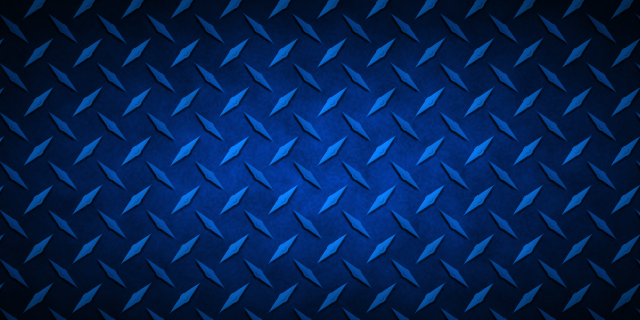
This texture is drawn by a Shadertoy shader. Its source:

```glsl
// Blue diamond tread plate: two interleaved square lattices of raised
// lozenges, leaning right and left, on grimy metal. Each lozenge is a slim
// blade with a small central bump; an elliptical glow lights the plate.

const float PITCH = 0.153;  // lattice spacing in canvas heights

float hash(vec2 p) {
    vec3 q = fract(vec3(p.xyx) * 0.1031);
    q += dot(q, q.yzx + 33.33);
    return fract((q.x + q.y) * q.z);
}

float noise(vec2 p) {
    vec2 i = floor(p), f = fract(p);
    f = f * f * (3.0 - 2.0 * f);
    return mix(mix(hash(i), hash(i + vec2(1, 0)), f.x),
               mix(hash(i + vec2(0, 1)), hash(i + vec2(1, 1)), f.x), f.y);
}

float fbm(vec2 p) {
    float sum = 0.0, amp = 0.5;
    for (int i = 0; i < 5; i++) {
        sum += amp * noise(p);
        p = mat2(1.6, 1.2, -1.2, 1.6) * p + 7.3;
        amp *= 0.5;
    }
    return sum;
}

// Signed distance, in pitches, to a slightly convex lozenge lying along x
float lozenge(vec2 p, float width) {
    float t = abs(p.x) / 0.43;
    float halfWidth = width * (1.0 - t) * (1.0 + 0.3 * min(t, 1.0))
                    + 0.012 * smoothstep(0.18, 0.09, t);
    return (abs(p.y) - halfWidth) * 0.98;
}

// Lays one lattice of lozenges over the plate; lean is +1 or -1
vec3 addLozenges(vec3 plate, vec2 p, float lean, vec3 metal, float light, float grime, float px) {
    vec2 id = floor(p);
    vec2 cell = fract(p) - 0.5;
    float vary = hash(id + 40.0 + 9.0 * lean);
    cell += 0.012 * (vec2(vary, hash(id + 71.0)) - 0.5);

    // x runs along the lozenge, y across it towards the upper side
    vec2 local = vec2(cell.x + lean * cell.y, cell.y - lean * cell.x) * 0.7071;
    float width = lean > 0.0 ? 0.088 : 0.078;
    float d = lozenge(local, width);

    // Narrow shadow hugging the lower side, fading out at the tips
    float shadow = lozenge(local + vec2(0.0, 0.028), width);
    float fade = smoothstep(0.44, 0.30, abs(local.x));
    float depth = lean > 0.0 ? 0.5 : 0.75;
    plate *= 1.0 - depth * fade * smoothstep(0.04, -0.012, shadow);

    // Nearly flat face with a faint raised centre and a dark lower rim
    float upper = smoothstep(-0.03, 0.02, local.y);
    float shade = mix(0.92, 1.03, upper);
    float bump = smoothstep(0.02, 0.0, abs(length(local) - 0.05));
    shade *= 1.0 - 0.16 * bump * (1.0 - upper);
    shade *= 0.95 + 0.10 * vary + 0.25 * (grime - 0.5);
    shade *= 1.0 - 0.35 * smoothstep(-0.022, 0.0, d) * (1.0 - upper);

    vec3 face = metal * pow(light, 0.42) * shade;
    return mix(plate, face, smoothstep(px, -px, d));
}

void mainImage(out vec4 fragColor, in vec2 fragCoord) {
    vec2 uv = fragCoord / iResolution.xy;
    vec2 p = fragCoord / iResolution.y;
    float px = 0.6 / (iResolution.y * PITCH);

    // Elliptical glow, brightest just right of the middle
    vec2 q = 2.0 * (uv - vec2(0.508, 0.485));
    float light = exp(-1.4 * dot(q, q));

    // Mottled plate with fine grain
    float grime = fbm(p * 14.0);
    float grain = noise(p * 150.0);
    vec3 color = vec3(0.012, 0.215, 0.60) * light + vec3(0.001, 0.008, 0.012);
    color *= 0.60 + 0.56 * grime + 0.20 * grain;

    // Lattice origin sits on the centre of a right-leaning lozenge
    vec2 lattice = (p - vec2(0.885, 0.5286)) / PITCH;
    color = addLozenges(color, lattice, -1.0, vec3(0.026, 0.36, 0.80), light, grime, px);
    color = addLozenges(color, lattice + 0.5, 1.0, vec3(0.04, 0.50, 1.0), light, grime, px);

    fragColor = vec4(clamp(color, 0.0, 1.0), 1.0);
}
```
